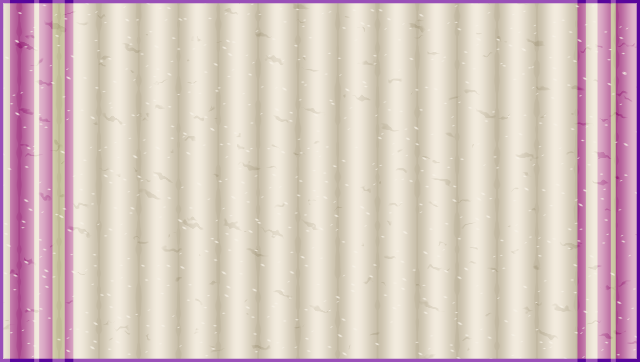
Reproduce this background procedurally as a Shadertoy shader.

```glsl
// Corrugated cream paper with magenta side stripes and a thin violet frame.
// One shade value models the folds and dark fibres; stripes and frame
// recolour it, and pale specks are scattered over the top.

vec2 hash2(vec2 p) {
    vec3 h = fract(p.xyx * vec3(0.1031, 0.1030, 0.0973));
    h += dot(h, h.yzx + 33.33);
    return fract((h.xx + h.yz) * h.zy);
}

float noise(vec2 p) {
    vec2 i = floor(p), f = fract(p);
    f = f * f * (3.0 - 2.0 * f);
    return mix(mix(hash2(i).x, hash2(i + vec2(1, 0)).x, f.x),
               mix(hash2(i + vec2(0, 1)).x, hash2(i + vec2(1, 1)).x, f.x), f.y);
}

// Antialiased strip between two positions
float band(float x, float a, float b, float pixel) {
    return clamp((x - a) / pixel + 0.5, 0.0, 1.0)
         - clamp((x - b) / pixel + 0.5, 0.0, 1.0);
}

// Tilted ellipses, at most one per grid cell; returns coverage
float scatter(vec2 p, float cell, float chance, vec2 size, float seed, float pixel) {
    float cover = 0.0;
    vec2 home = floor(p / cell);
    for (int y = -1; y <= 1; y++)
    for (int x = -1; x <= 1; x++) {
        vec2 id = home + vec2(x, y);
        vec2 place = hash2(id + seed), kind = hash2(id + seed + 57.0);
        vec2 d = p - (id + place) * cell;
        d.y += d.x * (kind.y - 0.5) * 0.9;
        vec2 radius = size * mix(0.45, 1.0, kind.y * kind.y);
        float edge = (length(d / radius) - 1.0) * radius.y;
        cover = max(cover, step(kind.x, chance) * clamp(0.5 - edge / pixel, 0.0, 1.0));
    }
    return cover;
}

void mainImage(out vec4 fragColor, in vec2 fragCoord) {
    vec2 uv = fragCoord / iResolution.xy;
    vec2 p = fragCoord / iResolution.y;
    vec2 pixel = 1.0 / iResolution.xy;

    // Folds: dark grooves at whole phases, bright ridges just before halfway
    float phase = (uv.x - 0.0313) / 0.0622;
    float t = fract(phase);
    float shade = smoothstep(-0.03, 0.46, t) * (1.0 - smoothstep(0.46, 1.03, t));

    // Ragged wear along each groove
    float groove = floor(phase + 0.5);
    float wear = noise(vec2(p.y * 45.0, groove * 7.0 + 20.0));
    float reach = 0.12 * max(wear - 0.4, 0.0) + 0.015;
    shade -= 0.16 * (1.0 - smoothstep(reach * 0.7, reach + 0.02, abs(phase - groove + 0.02)));

    // Torn dark fibres
    vec2 warp = vec2(noise(p * 70.0 + 40.0), noise(p * 90.0 + 90.0)) - 0.5;
    vec2 torn = p + warp * vec2(0.022, 0.014);
    float fibre = scatter(torn, 0.105, 0.6, vec2(0.026, 0.0065), 11.0, pixel.y);
    fibre = max(fibre, scatter(torn, 0.075, 0.35, vec2(0.010, 0.0045), 83.0, pixel.y));
    shade -= 0.36 * fibre;

    // Cream paper, slightly green in the two inner gaps
    vec3 color = mix(vec3(0.785, 0.748, 0.665), vec3(0.95, 0.922, 0.872), shade);
    float gap = band(uv.x, 0.082, 0.1012, pixel.x) + band(uv.x, 0.9544, 0.9622, pixel.x);
    color *= mix(vec3(1.0), vec3(0.99, 1.01, 0.93), gap);

    // Magenta stripes follow the same folds
    float stripe = band(uv.x, 0.0156, 0.0534, pixel.x)
                 + band(uv.x, 0.0612, 0.0820, pixel.x)
                 + band(uv.x, 0.1012, 0.1146, pixel.x)
                 + band(uv.x, 0.9023, 0.9154, pixel.x)
                 + band(uv.x, 0.9336, 0.9544, pixel.x)
                 + band(uv.x, 0.9622, 1.0100, pixel.x);
    vec3 magenta = mix(vec3(0.69, 0.33, 0.58), vec3(0.88, 0.71, 0.80), shade);
    color = mix(color, magenta, stripe);

    // Pale specks
    float speck = scatter(p, 0.042, 0.75, vec2(0.0055, 0.0028), 29.0, pixel.y);
    color = mix(color, vec3(0.97, 0.95, 0.91), 0.75 * speck);

    // Frame, deeper where it crosses a stripe
    vec2 border = min(p, iResolution.xy / iResolution.y - p);
    float frame = clamp((0.009 - min(border.x, border.y)) / pixel.y + 0.5, 0.0, 1.0);
    vec3 violet = mix(vec3(0.60, 0.31, 0.72), vec3(0.35, 0.02, 0.61), stripe);
    fragColor = vec4(mix(color, violet, frame), 1.0);
}
```
